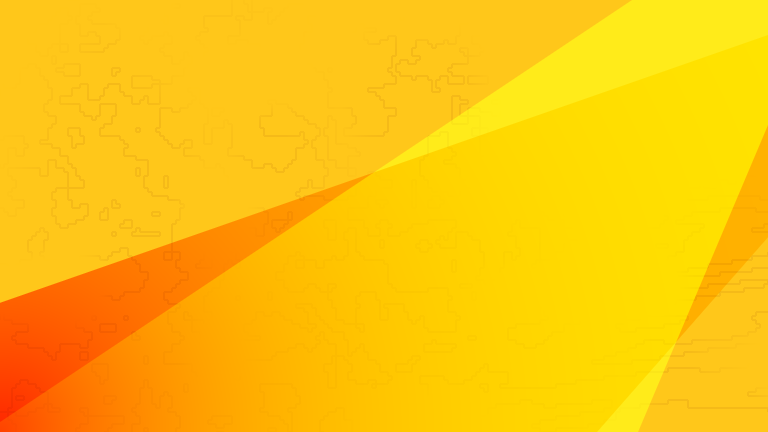
This background is drawn by a Shadertoy shader. Its source:

```glsl
// Two crossing translucent wedges, amber to red, with faint stepped contour traces.

// Lengths are in canvas heights; each line runs from xy to zw.
const float ASPECT = 16.0 / 9.0;
const vec4 SHALLOW_LINE = vec4(0.0, 0.299, 1.778, 0.919);
const vec4 DIAGONAL_LINE = vec4(0.0, 0.023, 1.463, 1.0);
const vec4 STEEP_LINE = vec4(1.477, 0.0, 1.778, 0.711);
const vec4 CORNER_LINE = vec4(1.382, 0.0, 1.778, 0.451);

const vec3 AMBER = vec3(1.0, 0.78, 0.10);
const vec3 LEMON = vec3(1.0, 0.92, 0.10);
const vec3 ORANGE = vec3(1.0, 0.72, 0.0);
const vec3 GOLD = vec3(1.0, 0.91, 0.0);
const float ORANGE_DROP = 0.58;    // green lost at the lower left corner
const float GOLD_DROP = 0.65;
const float GLOW_FALLOFF = 1.75;

const float TRACE_CELLS = 108.0;   // cells per canvas height
const float TRACE_WIDTH = 0.11;    // half width, in cells
const float TRACE_DARKEN = 0.15;

float hash(vec2 p) {
    vec3 q = fract(vec3(p.xyx) * 0.1031);
    q += dot(q, q.yzx + 33.33);
    return fract((q.x + q.y) * q.z);
}

float noise(vec2 p) {
    vec2 i = floor(p), f = fract(p);
    f = f * f * (3.0 - 2.0 * f);
    return mix(mix(hash(i), hash(i + vec2(1, 0)), f.x),
               mix(hash(i + vec2(0, 1)), hash(i + vec2(1, 1)), f.x), f.y);
}

// Antialiased coverage of the half plane above a rising line.
float above(vec2 p, vec4 line, float pixel) {
    vec2 along = normalize(line.zw - line.xy), q = p - line.xy;
    return clamp(0.5 + (along.x * q.y - along.y * q.x) / pixel, 0.0, 1.0);
}

// Binary terrain: rough on the left, drawn out sideways at lower right.
float terrain(vec2 cell) {
    vec2 p = cell / TRACE_CELLS;
    float rough = 0.6 * noise(p * 14.0) + 0.4 * noise(p * 42.0 + 7.0);
    float strata = noise(vec2(p.x * 6.0, p.y * 40.0 - p.x * 6.0));
    return step(0.5, mix(rough, strata, smoothstep(0.9, 1.3, p.x - p.y)));
}

// Outlines of the terrain, following cell borders.
float traces(vec2 p, float pixel) {
    vec2 cell = floor(p * TRACE_CELLS), f = fract(p * TRACE_CELLS) - 0.5;
    vec2 toward = vec2(f.x < 0.0 ? -1.0 : 1.0, f.y < 0.0 ? -1.0 : 1.0);
    float here = terrain(cell);
    vec2 border = abs(vec2(terrain(cell + vec2(toward.x, 0.0)),
                           terrain(cell + vec2(0.0, toward.y))) - here);
    vec2 line = clamp(0.5 + (TRACE_WIDTH - 0.5 + abs(f)) / (pixel * TRACE_CELLS), 0.0, 1.0);
    return max(border.x * line.x, border.y * line.y);
}

float patchAt(vec2 p, vec2 center, vec2 size) {
    return 1.0 - smoothstep(0.5, 1.0, length((p - center) / size));
}

void mainImage(out vec4 fragColor, in vec2 fragCoord) {
    vec2 p = fragCoord / iResolution.xy * vec2(ASPECT, 1.0);
    float pixel = 1.0 / iResolution.y;

    // Wedge coverage
    float warmWedge = (1.0 - above(p, SHALLOW_LINE, pixel)) * above(p, CORNER_LINE, pixel);
    float lightWedge = (1.0 - above(p, DIAGONAL_LINE, pixel)) * above(p, STEEP_LINE, pixel);

    // Colours deepen toward the lower left
    float glow = exp(-GLOW_FALLOFF * length(p));
    vec3 orange = ORANGE - vec3(0.0, ORANGE_DROP * glow, 0.0);
    vec3 gold = GOLD - vec3(0.0, GOLD_DROP * glow, 0.0);
    vec3 color = mix(mix(AMBER, LEMON, lightWedge), mix(orange, gold, lightWedge), warmWedge);

    // Traces gather in loose patches
    float mask = patchAt(p, vec2(0.42, 0.58), vec2(0.46, 0.52));
    mask = max(mask, patchAt(p, vec2(0.25, 0.2), vec2(0.62, 0.4)));
    mask = max(mask, patchAt(p, vec2(0.96, 0.76), vec2(0.2, 0.24)));
    mask = max(mask, 0.8 * patchAt(p, vec2(0.95, 0.2), vec2(0.65, 0.4)));
    mask = max(mask, patchAt(p, vec2(1.72, 0.2), vec2(0.35, 0.42)));
    mask *= smoothstep(0.25, 0.6, noise(p * 6.0 + 3.0));
    float strength = TRACE_DARKEN * mix(1.0, 0.4, lightWedge);
    color *= 1.0 - strength * mask * traces(p, pixel) * vec3(0.6, 1.0, 1.0);

    fragColor = vec4(color, 1.0);
}
```
